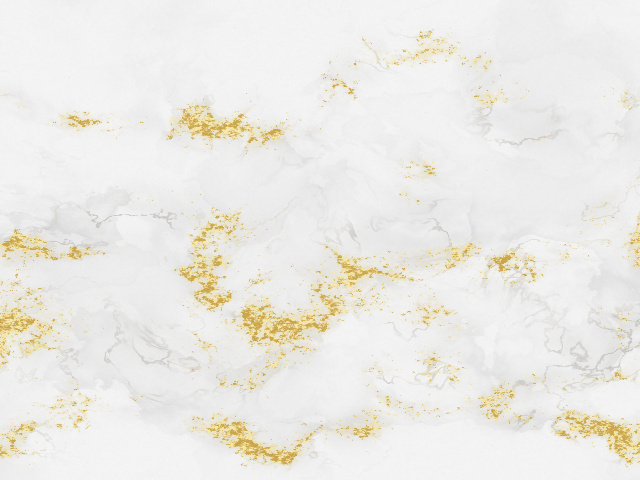
Write a Shadertoy shader that draws this texture.

```glsl
// White marble with soft grey clouds and torn veins, gilded with grainy gold leaf.
// Wavy horizontal bands say where veins gather; rough fractal noise shapes the
// seams and cracks, and a fine grain breaks the leaf into small flakes.

const vec3 WHITE     = vec3(0.954, 0.954, 0.954);
const vec3 GREY      = vec3(0.862, 0.860, 0.858);
const vec3 VEIN_GREY = vec3(0.690, 0.675, 0.650);
const vec3 WARM_HAZE = vec3(0.905, 0.880, 0.760);
const vec3 GOLD_DARK = vec3(0.770, 0.600, 0.190);
const vec3 GOLD_LIT  = vec3(0.975, 0.910, 0.640);

// Each band: centre height, swell, half width, strength
const int BAND_COUNT = 5;
const vec4 BANDS[BAND_COUNT] = vec4[](
    vec4(0.82,  0.012, 0.058, 1.00),
    vec4(0.62, -0.030, 0.050, 0.40),
    vec4(0.46,  0.050, 0.078, 1.20),
    vec4(0.30, -0.030, 0.052, 0.80),
    vec4(0.12,  0.050, 0.062, 1.05));

// Integer hash of a lattice point, 0 to 1
float hash(vec2 cell) {
    uvec2 k = uvec2(ivec2(cell)) * uvec2(1597334673u, 3812015801u);
    uint h = (k.x ^ k.y) * 1597334673u;
    h = (h ^ (h >> 15u)) * 2246822519u;
    h ^= h >> 13u;
    return float(h >> 8u) / 16777216.0;
}

float valueNoise(vec2 p) {
    vec2 cell = floor(p);
    vec2 f = p - cell;
    f = f * f * f * (f * (f * 6.0 - 15.0) + 10.0);
    float low = mix(hash(cell), hash(cell + vec2(1, 0)), f.x);
    float high = mix(hash(cell + vec2(0, 1)), hash(cell + vec2(1, 1)), f.x);
    return mix(low, high, f.y);
}

// Fractal noise, normalised around 0.5; roughness is the gain per octave
float fbm(vec2 p, int octaves, float roughness) {
    const mat2 TURN = mat2(1.6, 1.2, -1.2, 1.6);
    float sum = 0.0, total = 0.0, amplitude = 0.5;
    for (int i = 0; i < octaves; i++) {
        sum += amplitude * valueNoise(p);
        total += amplitude;
        amplitude *= roughness;
        p = TURN * p + 7.31;
    }
    return sum / total;
}

vec2 warp(vec2 p, float scale, float strength) {
    vec2 offset = vec2(fbm(p * scale, 4, 0.5), fbm(p * scale + 17.3, 4, 0.5)) - 0.5;
    return p + strength * offset;
}

// How strongly veins gather at a point
float bandDensity(vec2 p) {
    float density = 0.0;
    float wave = cos(8.38 * (p.x - 0.3));
    for (int i = 0; i < BAND_COUNT; i++) {
        vec4 band = BANDS[i];
        float d = (p.y - band.x - band.y * wave) / band.z;
        density += band.w * exp(-d * d);
    }
    return density;
}

// Thin line where a noise field crosses zero
float thread(float field, float width) {
    return 1.0 - smoothstep(0.1 * width, width, abs(field));
}

// Torn edge: sharp on one side, fading away on the other
float tornEdge(float field, float fade) {
    return smoothstep(0.0, 0.02, field) * exp(-max(field, 0.0) * fade);
}

void mainImage(out vec4 fragColor, in vec2 fragCoord) {
    vec2 p = fragCoord / iResolution.y;
    vec2 w = warp(p, 4.0, 0.12);

    // Fields that shape the stone
    float band = bandDensity(warp(p, 3.2, 0.34));
    float inBand = min(band, 1.0);
    float seamField = fbm(w * vec2(3.8, 6.4) + 4.7, 7, 0.56) - 0.5;
    float crackField = fbm(w * vec2(8.0, 11.0) + 31.2, 6, 0.56) - 0.5;
    float shardField = fbm(w * vec2(3.6, 5.2) + 52.9, 7, 0.54) - 0.5;
    float seam = exp(-20.0 * abs(seamField));
    float net = exp(-24.0 * abs(crackField));

    // Grey clouds, shard edges and mottling around the veins
    float cloud = smoothstep(0.48, 0.72, fbm(w * vec2(3.0, 4.2) + 11.4, 6, 0.54));
    float mottle = smoothstep(0.42, 0.62, fbm(w * vec2(9.0, 13.0) + 83.1, 6, 0.60));
    float edge = tornEdge(shardField, 12.0) * (0.14 + 0.46 * inBand);
    float shade = 0.24 * cloud + edge + inBand * (0.30 * mottle + 0.28 * seam);
    vec3 color = mix(WHITE, GREY, min(shade, 1.0));

    // Fine grey veins
    float fade = smoothstep(0.38, 0.60, fbm(p * 7.0 + 71.0, 3, 0.5));
    float cracks = max(thread(crackField, 0.026), 0.9 * thread(seamField, 0.020));
    color = mix(color, VEIN_GREY, 0.55 * cracks * fade * (0.06 + 0.94 * inBand));

    // Amount of gold leaf, richest where seams and cracks cross the bands
    float richness = 0.82 + 0.22 * cos(15.0 * (p.x - 0.48));
    float patches = smoothstep(0.34, 0.60, fbm(w * vec2(4.6, 7.5) + 23.8, 6, 0.56));
    float foil = band * richness * patches * (0.22 + 0.60 * seam + 0.42 * net);

    // Flaky grain of the leaf, slightly stretched sideways
    float grain = fbm(p * vec2(115.0, 180.0), 3, 0.75) - 0.5;
    float glint = fbm(p * vec2(120.0, 210.0) + 40.0, 3, 0.75);
    float haze = smoothstep(0.12, 0.44, foil + 0.25 * grain);
    float leaf = smoothstep(0.34, 0.54, foil + 0.95 * grain);
    float lit = smoothstep(0.28, 0.66, glint - 0.10 * thread(seamField, 0.04));
    color = mix(color, WARM_HAZE, 0.66 * haze);
    color = mix(color, mix(GOLD_DARK, GOLD_LIT, lit), 0.82 * leaf);

    // Faint stone grain
    color += 0.010 * (valueNoise(p * 260.0) - 0.5);
    fragColor = vec4(color, 1.0);
}
```
